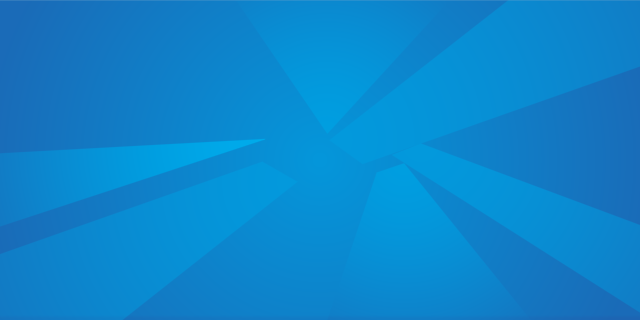
Give the GLSL for this background, as a WebGL 1 fragment shader.

```glsl
precision highp float;
// Blue abstract background: translucent beams radiate from the middle over a
// radial gradient. Each beam is three half planes whose brightness fades away
// from its tip; one colour ramp turns the final brightness into blue.

uniform vec2 u_resolution;

// Signed distance to the line a-b, positive on its right
float side(vec2 p, vec2 a, vec2 b) {
  vec2 d = normalize(b - a);
  return dot(p - a, vec2(d.y, -d.x));
}

// Lays a beam over the brightness below. Seen from the tip, its left edge runs
// from a to aEnd and its right edge from b to bEnd; glow = (tip, falloff).
float addBeam(float below, vec2 p, vec2 a, vec2 aEnd, vec2 b, vec2 bEnd, vec2 glow) {
  float inside = min(min(side(p, a, aEnd), side(p, bEnd, b)), side(p, b, a));
  float blur = 0.8 / u_resolution.y;
  float light = glow.x - glow.y * pow(distance(p, a) + 1e-4, 1.5);
  return mix(below, light, smoothstep(-blur, blur, inside));
}

void main() {
  // Canvas units: x from 0 to 2, y from 0 to 1
  vec2 p = gl_FragCoord.xy / u_resolution * vec2(2.0, 1.0);

  // Radial backdrop
  float light = max(0.85 - 0.82 * distance(p, vec2(1.0, 0.5)), 0.0);

  // Top wedge and upper right beam
  light = addBeam(light, p, vec2(1.022, 0.583), vec2(0.737, 1.0),
                  vec2(1.024, 0.583), vec2(1.406, 1.0), vec2(1.0, 1.6));
  light = addBeam(light, p, vec2(1.029, 0.562), vec2(1.589, 1.0),
                  vec2(1.133, 0.487), vec2(2.0, 0.792), vec2(0.9, 0.5));

  // Left spike and lower left beam
  light = addBeam(light, p, vec2(0.828, 0.564), vec2(0.0, 0.292),
                  vec2(0.828, 0.566), vec2(0.0, 0.521), vec2(1.25, 1.2));
  light = addBeam(light, p, vec2(0.930, 0.432), vec2(0.383, 0.0),
                  vec2(0.820, 0.495), vec2(0.0, 0.206), vec2(0.9, 0.6));

  // Bottom wedge and lower right beam
  light = addBeam(light, p, vec2(1.263, 0.490), vec2(1.659, 0.0),
                  vec2(1.177, 0.461), vec2(1.023, 0.0), vec2(1.0, 1.6));
  light = addBeam(light, p, vec2(1.315, 0.552), vec2(2.0, 0.297),
                  vec2(1.224, 0.516), vec2(2.0, 0.023), vec2(0.9, 0.7));

  // Faint shade along the bottom and a pale hairline along the top
  light -= 0.12 * (1.0 - smoothstep(0.004, 0.018, p.y));
  vec3 color = mix(vec3(0.10, 0.42, 0.72), vec3(0.0, 0.62, 0.88), light);
  color = mix(color, vec3(0.45, 0.65, 0.80), 0.3 * smoothstep(0.996, 0.999, p.y));

  gl_FragColor = vec4(clamp(color, 0.0, 1.0), 1.0);
}
```
